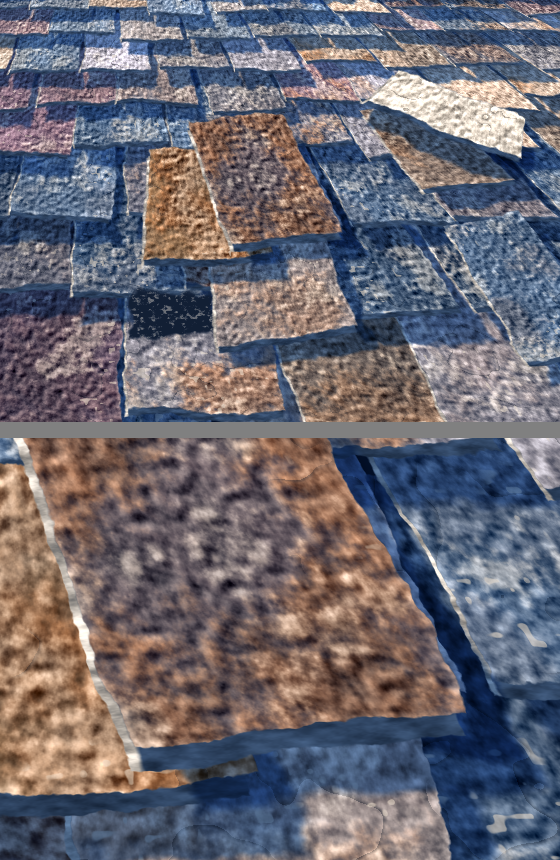
Top: the whole. Bottom: its middle third, enlarged.
Reproduce this texture procedurally as a Shadertoy shader.

```glsl
const vec3 CREAM = vec3(.93, .88, .82);
const vec3 RUST = vec3(.64, .40, .23);
const vec3 STONES[7] = vec3[7](
    vec3(.35, .43, .53), vec3(.31, .39, .49), vec3(.64, .62, .66), vec3(.46, .36, .41),
    vec3(.72, .62, .55), vec3(.38, .45, .54), vec3(.47, .46, .50));

float hash(vec2 p) { return fract(sin(dot(p, vec2(127.1, 311.7))) * 43758.5453); }

float noise(vec2 p) {
    vec2 i = floor(p), f = fract(p);
    f = f * f * (3. - 2. * f);
    return mix(mix(hash(i), hash(i + vec2(1, 0)), f.x),
               mix(hash(i + vec2(0, 1)), hash(i + 1.), f.x), f.y);
}

float fbm(vec2 p) {
    float sum = 0., amp = .5;
    for (int k = 0; k < 4; k++) {
        sum += amp * noise(p);
        p = mat2(1.6, 1.2, -1.2, 1.6) * p + 7.3;
        amp *= .5;
    }
    return sum;
}

float box(vec2 p, vec2 h) {
    vec2 d = abs(p) - h;
    return min(max(d.x, d.y), 0.) + length(max(d, 0.));
}

// Split stone surface: mottling, grain relief, iron stains, glare and lichen
vec3 stoneFace(vec2 q, vec2 id, vec3 tint, float rust) {
    vec2 o = id * 9.7;
    float mottle = fbm(q * 11. + o), grain = fbm(q * 105. + o);
    float relief = grain - fbm(q * 105. + o + vec2(-.5, .6));
    vec3 c = tint * (.45 + .6 * mottle + .6 * grain);
    float stain = smoothstep(.4, .62, fbm(q * 9. + o + 31.) + .35 * (grain - .47));
    c = mix(c, RUST * (.15 + .8 * grain + .85 * mottle), rust * stain);

    // Stepped layers of the split stone
    float layer = fbm(q * vec2(7, 9) + o + 60.) * 5.;
    float ledge = fract(layer);
    c *= 1. + .13 * (hash(floor(vec2(layer)) + id) - .5);
    c *= 1. - .3 * smoothstep(.1, .0, ledge) * smoothstep(.38, .55, mottle);

    float glare = smoothstep(.5, .72, fbm(q * 16. + o + 90.) + .4 * (grain - .47));
    c = mix(c, CREAM * (.7 + .5 * grain), .4 * glare);
    float lichen = smoothstep(.78, .9, noise(q * 130. + o)) * smoothstep(.5, .62, mottle);
    return mix(c + .55 * relief, CREAM, .55 * lichen);
}

// One slate with its cast shadow, broken rim and face; l, h in canvas heights
void paintSlate(inout vec3 col, vec2 l, vec2 h, float s, float thick,
                vec2 id, vec3 tint, float rust) {
    if (box(l, h) > .12 * s) return;
    float aa = 1.2 / iResolution.y;
    vec2 q = l / s;
    vec2 w = l + s * .012 * (vec2(noise(q * 16. + id * 7.), noise(q * 16. + id * 3. + 40.)) - .5);
    w += s * .009 * (fbm(q * 70. + id) - .47);
    float jag = .03 * (fbm(q * 22. + id * 2.) - .47);
    float shade = smoothstep(.005, -.006, box(w + vec2(-.022, .058) * s, h) / s + jag);
    col *= mix(vec3(1), vec3(.38, .51, .68), shade);

    float top = box(w, h);
    float body = min(top, box(w + vec2(.4, 1) * thick, h));
    float grit = fbm(q * vec2(60, 150) + id);
    float sunlit = smoothstep(.2, -.1, (w.x + h.x) / thick);
    vec3 rim = mix(vec3(.19, .25, .33), CREAM, sunlit * .85) * (.35 + 1.3 * grit);
    col = mix(col, rim, smoothstep(aa, -aa, body));

    vec3 face = stoneFace(q, id, tint, rust);
    face += .22 * smoothstep(.008, .0, abs(top) / s) * grit;
    col = mix(col, face, smoothstep(aa, -aa, top));
}

// Displaced slate: centre c, half axes a and b, slightly wider at its foot
void looseSlate(inout vec3 col, vec2 p, vec2 c, vec2 a, vec2 b,
                float thick, vec3 tint, float rust) {
    vec2 h = vec2(length(a), length(b));
    vec2 l = inverse(mat2(a / h.x, b / h.y)) * (p - c);
    l.x /= 1. - .1 * clamp(l.y / h.y, -1.2, 1.2);
    paintSlate(col, l, h, 1.1, thick, c * 5., tint, rust);
}

void mainImage(out vec4 fragColor, in vec2 fragCoord) {
    vec2 p = fragCoord / iResolution.y;
    p.x *= 1.326 * iResolution.y / iResolution.x;

    // Perspective roof: one unit per column and per course
    float depth = 1.56 - p.y;
    vec2 cell = vec2(.246 * depth, .156 * depth * depth);
    vec2 roof = vec2((p.x - .26) / cell.x, 1. / (.156 * depth));
    vec3 col = vec3(.07, .11, .17);

    // Upper courses overlap the lower ones
    for (int r = -2; r <= 2; r++) {
        float row = floor(roof.y) + float(r);
        float shift = .55 * mod(row, 2.) - .4;
        float first = floor(roof.x - shift + .5);
        for (int k = -1; k <= 1; k++) {
            vec2 id = vec2(first + float(k), row);
            float a = hash(id), b = hash(id + 17.3), c = hash(id + 41.9);
            vec2 centre = vec2(id.x + shift + .1 * (a - .5), row + 1. + .36 * (b - .5));
            vec2 l = (roof - centre) * cell;
            float turn = .13 * (c - .5);
            l += turn * vec2(-l.y, l.x);
            vec3 tint = STONES[int(7. * hash(id + 5.1))] * (.85 + .3 * c);
            tint *= mix(.82, 1.08, smoothstep(4., 8., row));
            tint = mix(tint, CREAM, .4 * smoothstep(6., 10., row) * a);
            float warm = smoothstep(-.2, 1.2, id.x) * smoothstep(.35, .85, b);
            paintSlate(col, l, vec2(.475 + .05 * (b - .5), 1.) * cell, depth,
                       .011 * depth, id, tint, .1 + .5 * warm);
        }
    }

    // Open gap with dry debris
    float gap = box(p - vec2(.407, .256) + .04 * (fbm(p * 25.) - .5), vec2(.095, .05));
    vec3 debris = mix(vec3(.07, .09, .13), vec3(.42, .42, .43),
                      smoothstep(.5, .75, fbm(p * vec2(110, 150))));
    col = mix(col, debris, smoothstep(.006, -.006, gap));

    // Loose slates, from the lowest to the topmost
    looseSlate(col, p, vec2(1.25, .32), vec2(.1, .02), vec2(-.11, .16), .014, STONES[0], .2);
    looseSlate(col, p, vec2(.656, .317), vec2(.148, .022), vec2(-.025, .113), .016, vec3(.58, .53, .52), .35);
    looseSlate(col, p, vec2(.485, .52), vec2(.138, .008), vec2(-.01, .13), .016, vec3(.62, .47, .33), .75);
    looseSlate(col, p, vec2(1.025, .654), vec2(.1, .01), vec2(-.082, .09), .015, vec3(.60, .51, .45), .4);
    looseSlate(col, p, vec2(.617, .58), vec2(.122, .01), vec2(-.062, .142), .02, vec3(.46, .39, .39), .65);
    looseSlate(col, p, vec2(1.07, .734), vec2(.167, -.063), vec2(.023, .041), .013, vec3(.95, .90, .84), .02);

    // Blue skylight fills the dark tones
    float dim = 1. - smoothstep(.1, .7, dot(col, vec3(.3, .5, .2)));
    col += dim * vec3(.0, .03, .075);
    fragColor = vec4(clamp(col, 0., 1.), 1);
}
```
